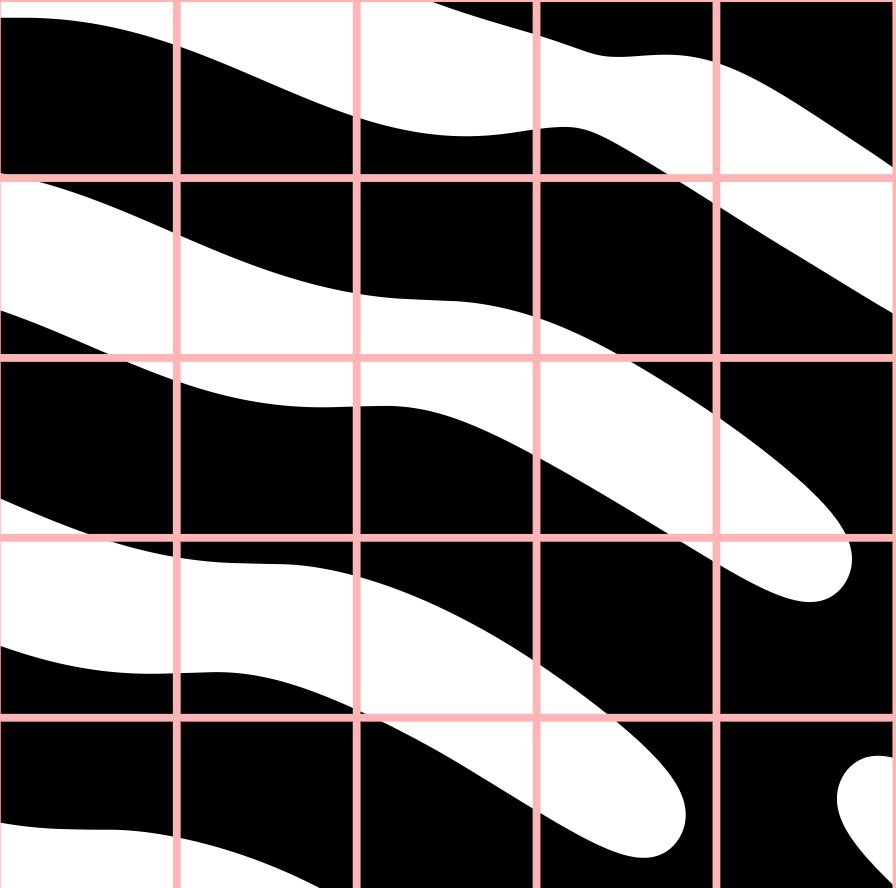
Reproduce this pattern procedurally as a WebGL 1 fragment shader.

```glsl
precision highp float;
uniform vec2 u_resolution;

float bell(float x, float width) {
  return exp(-x * x / (width * width));
}

// Positive inside the light bands; p.y points down, canvas width is 7.68
float bandField(vec2 p) {
  float along = p.x + 0.65 * p.y;

  // Wavy centre line: a soft step, a plateau, then a steady descent
  float descent = max(along - 5.55, 0.0);
  float centre = 1.93 + 1.09 * smoothstep(0.3, 5.15, along)
               + 0.57 * descent * descent / (descent + 2.0);
  centre -= 0.04 * (p.y - 4.4) * smoothstep(5.2, 8.2, along);

  // Strength changes sign at the fault, which ends bands in round tips
  float toFault = (11.02 - along) / 0.52;
  float strength = toFault / sqrt(1.0 + toFault * toFault / 31.0);
  strength -= 1.5 * bell(along - 5.8, 1.3);
  strength -= 2.3 * bell(along - 5.4, 1.1) * bell(p.y, 2.2);

  return strength * cos(6.2831853 * (p.y - centre) / 2.28) - 1.0;
}

// Distance to the nearest line of a square lattice
float gridDistance(vec2 p) {
  vec2 cell = abs(fract((p + vec2(0.027, 0.016)) / 1.542 + 0.5) - 0.5);
  return 1.542 * min(cell.x, cell.y);
}

void main() {
  float pixel = 7.68 / u_resolution.x;
  vec2 p = vec2(gl_FragCoord.x, u_resolution.y - gl_FragCoord.y) * pixel;

  // Bands, with the edge softened over one pixel
  float field = bandField(p);
  vec2 slope = vec2(bandField(p + vec2(pixel, 0.0)),
                    bandField(p + vec2(0.0, pixel))) - field;
  float band = clamp(field / max(length(slope), 1e-5) + 0.5, 0.0, 1.0);

  // Pink grid on top
  float grid = clamp((0.0335 - gridDistance(p)) / pixel + 0.5, 0.0, 1.0);
  vec3 pink = vec3(1.0, 0.71, 0.71);
  gl_FragColor = vec4(mix(vec3(band), pink, grid), 1.0);
}
```
